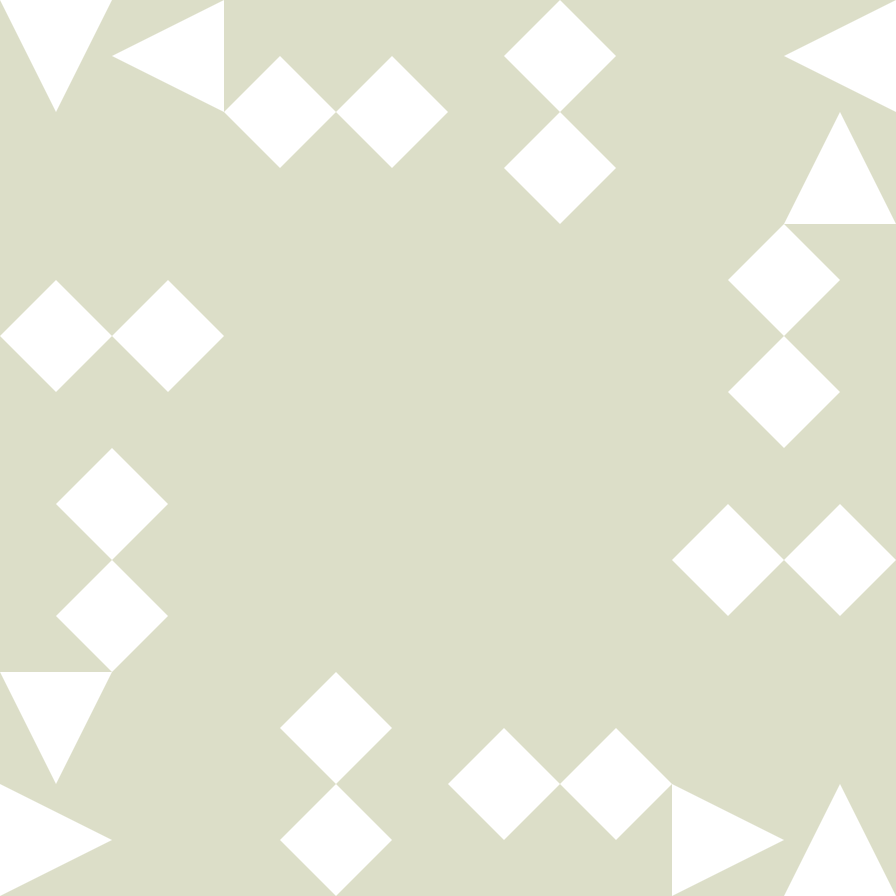
Write a WebGL 1 fragment shader that draws this pattern.

```glsl
precision highp float;
// Draws a four-fold rotating border of white diamonds and triangles on pale sage.
uniform vec2 u_resolution;

float diamond(vec2 p) {
  return (abs(p.x) + abs(p.y) - 1.0) / sqrt(2.0);
}

// Tip at the origin, opening along +y to a base two units wide.
float triangle(vec2 p) {
  return max((2.0 * abs(p.x) - p.y) / sqrt(5.0), p.y - 2.0);
}

// Shapes of one quarter turn, on a 16-unit grid centred on the canvas.
float motif(vec2 p) {
  float d = min(triangle(p - vec2(-7.0, 6.0)),
                triangle((p - vec2(-6.0, 7.0)).yx));
  for (int i = 0; i < 2; i++) {
    float shift = 2.0 * float(i);
    d = min(d, diamond(p - vec2(-3.0 + shift, 6.0)));
    d = min(d, diamond(p - vec2(2.0, 5.0 + shift)));
  }
  return d;
}

void main() {
  float side = min(u_resolution.x, u_resolution.y);
  float pixel = 16.0 / side;
  vec2 p = (gl_FragCoord.xy - 0.5 * u_resolution) * pixel;

  // Union of the four quarter turns
  float d = 16.0;
  for (int turn = 0; turn < 4; turn++) {
    d = min(d, motif(p));
    p = vec2(-p.y, p.x);
  }

  vec3 sage = vec3(0.863, 0.871, 0.784);
  float coverage = clamp(0.5 - d / pixel, 0.0, 1.0);
  gl_FragColor = vec4(mix(sage, vec3(1.0), coverage), 1.0);
}
```
